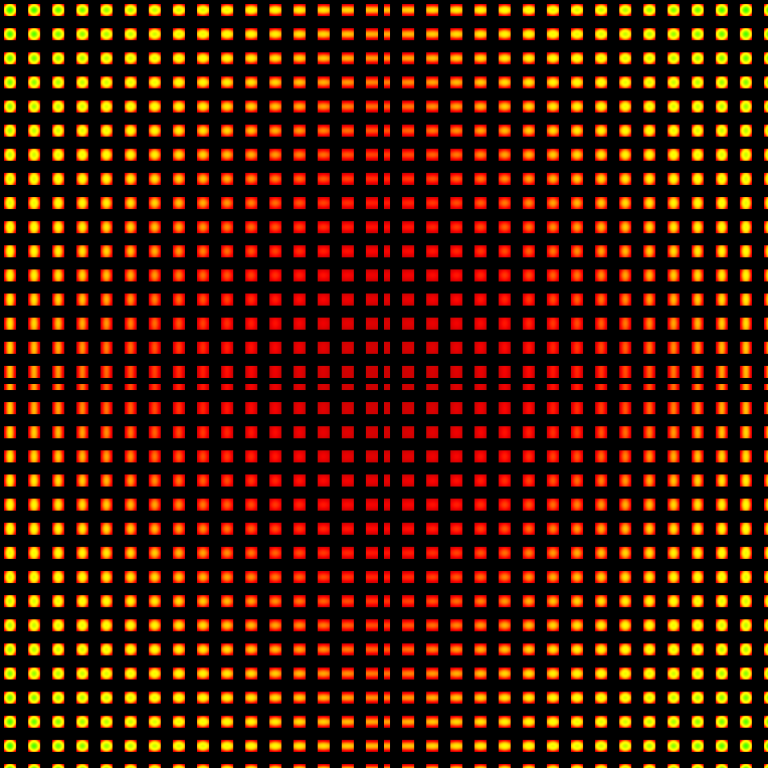
A Shadertoy shader for this pattern:

```glsl
#define FREQUENCY 200.0              // radians across the canvas
#define DARK_RED 0.80                // red level where the waves are weakest
#define RED_FULL 0.25                // strength at which red saturates
#define GREEN_RANGE vec2(0.14, 0.66) // strength over which green rises
#define FADE_RANGE vec2(0.62, 1.10)  // strength over which red fades out

// Wave whose amplitude grows with distance from the centre
vec2 growingWave(vec2 p) {
    return p * cos(FREQUENCY * p);
}

// Smoothed coverage of the positive half-waves along each axis
vec2 positiveCoverage(vec2 p, vec2 resolution) {
    vec2 signedWave = sign(p) * cos(FREQUENCY * p);
    vec2 edge = asin(clamp(signedWave, -1.0, 1.0)) / FREQUENCY;
    // The sign also flips on the centre axes
    vec2 dist = sign(edge) * min(abs(edge), abs(p));
    return clamp(dist * resolution + 0.5, 0.0, 1.0);
}

// Dark red, red, orange, yellow, then green
vec3 heatColour(float strength) {
    float rise = mix(DARK_RED, 1.0, smoothstep(0.0, RED_FULL, strength));
    float fade = 1.0 - smoothstep(FADE_RANGE.x, FADE_RANGE.y, strength);
    float green = smoothstep(GREEN_RANGE.x, GREEN_RANGE.y, strength);
    return vec3(rise * fade, green, 0.0);
}

void mainImage(out vec4 fragColor, in vec2 fragCoord) {
    // Centred coordinates, y pointing down
    vec2 p = (fragCoord / iResolution.xy - 0.5) * vec2(1.0, -1.0);

    // Lit where both waves are positive, coloured by their sum
    vec2 wave = max(growingWave(p), 0.0);
    vec2 coverage = positiveCoverage(p, iResolution.xy);
    vec3 colour = heatColour(wave.x + wave.y) * coverage.x * coverage.y;

    fragColor = vec4(colour, 1.0);
}
```
